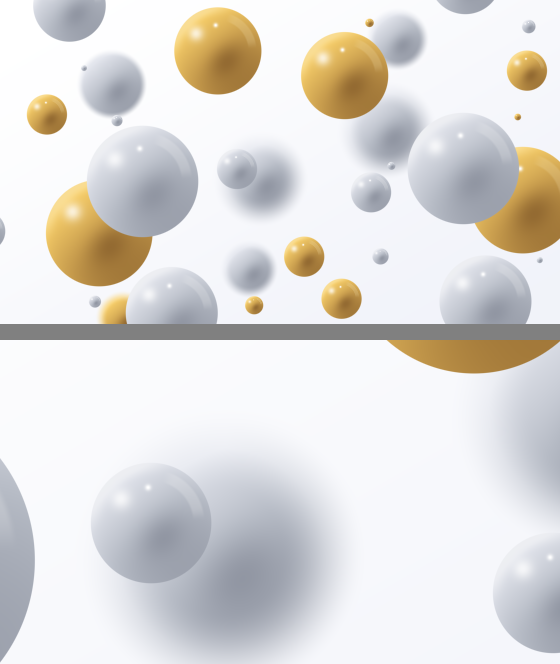
Top: the whole. Bottom: its middle third, enlarged.
This background is drawn by a Shadertoy shader. Its source:

```glsl
// Glossy silver and gold balls in two loose clusters, over blurred balls on a pale backdrop.

const int   CLUSTER_BALLS = 9;
const int   FAR_BALLS = 7;
const int   BEADS = 14;
const float GOLDEN_ANGLE = 2.4;
const vec2  SCATTER_STEP = vec2(0.7549, 0.5698);  // low-discrepancy step
const float SPIRAL_SPACING = 0.208;
const float BIG_RADIUS = 0.172;
const float BIG_SHRINK = 0.0075;
const float SMALL_RADIUS = 0.062;
const vec2  LEFT_CENTER = vec2(0.44, 0.44);
const vec2  RIGHT_CENTER = vec2(1.43, 0.48);
const vec2  LIGHT_DIR = vec2(-0.64, 0.77);

const vec3 BACK_LIGHT = vec3(1.0);
const vec3 BACK_SHADE = vec3(0.945, 0.952, 0.978);
const vec3 SILVER_DARK = vec3(0.55, 0.57, 0.62);
const vec3 SILVER_MID = vec3(0.71, 0.73, 0.77);
const vec3 SILVER_LIGHT = vec3(0.89, 0.90, 0.93);
const vec3 GOLD_DARK = vec3(0.55, 0.39, 0.18);
const vec3 GOLD_MID = vec3(0.78, 0.61, 0.30);
const vec3 GOLD_LIGHT = vec3(0.98, 0.82, 0.42);
const vec3 GOLD_PALE = vec3(0.97, 0.91, 0.73);

vec3 ramp(vec3 dark, vec3 mid, vec3 light, float t) {
    return t < 0.5 ? mix(dark, mid, 2.0 * t) : mix(mid, light, 2.0 * t - 1.0);
}

float glow(vec2 offset, float tightness) {
    return exp(-tightness * dot(offset, offset));
}

// Colour at p on a ball of radius 1; gloss scales the reflections.
vec3 shadeBall(vec2 p, bool gold, float gloss) {
    p /= max(1.0, length(p));
    float rim = length(p);
    float lit = dot(p, LIGHT_DIR);

    // Broad light, with a dark reflection below the middle stretched along a diagonal
    vec2 q = p - vec2(0.17, -0.2);
    vec2 stretched = vec2((q.x + q.y) * 0.6, (q.y - q.x) * 0.85);
    float spot = glow(stretched, 6.0);
    float tone = 0.56 + 0.46 * lit - 0.36 * spot + 0.1 * pow(rim, 6.0);
    tone = clamp(tone, 0.0, 1.0);
    vec3 col = gold ? ramp(GOLD_DARK, GOLD_MID, GOLD_LIGHT, tone)
                    : ramp(SILVER_DARK, SILVER_MID, SILVER_LIGHT, tone);

    // Pale crescent near the lit rim and a faint window streak
    vec3 pale = gold ? GOLD_PALE : vec3(0.97);
    float crescent = smoothstep(0.72, 0.95, rim) * smoothstep(0.45, 0.95, lit);
    float streak = smoothstep(0.68, 0.73, rim) * (1.0 - smoothstep(0.86, 0.91, rim))
                 * smoothstep(0.8, 0.95, dot(p / max(rim, 0.01), vec2(0.77, 0.64)));
    col = mix(col, pale, gloss * (0.5 * crescent + 0.2 * streak));

    // Soft lamp and pinpoint highlights
    float lamp = 0.75 * glow(p - vec2(-0.5, 0.4), 38.0);
    float pinpoint = glow(p - vec2(-0.05, 0.59), 420.0);
    return mix(col, vec3(1.0), gloss * max(lamp, pinpoint));
}

void addBall(inout vec3 col, vec2 pos, vec2 center, float radius, float blur, bool gold) {
    float edge = max(blur, 0.75 / iResolution.y);
    vec2 offset = pos - center;
    float cover = 1.0 - smoothstep(radius - edge, radius + edge, length(offset));
    if (cover <= 0.0) return;
    float gloss = 1.0 - smoothstep(0.0, 0.15, blur / radius);
    col = mix(col, shadeBall(offset / radius, gold, gloss), cover);
}

void mainImage(out vec4 fragColor, in vec2 fragCoord) {
    vec2 pos = fragCoord / iResolution.y;
    vec2 canvas = vec2(iResolution.x / iResolution.y, 1.0);

    // Backdrop
    float fall = 0.5 + 0.5 * (pos.x / canvas.x - pos.y);
    vec3 col = mix(BACK_LIGHT, BACK_SHADE, smoothstep(0.0, 1.0, fall));

    // Out-of-focus balls
    for (int i = 0; i < FAR_BALLS; i++) {
        float n = float(i);
        vec2 center = fract(vec2(0.69, 0.6) + n * SCATTER_STEP) * canvas;
        float radius = mix(0.055, 0.12, fract(0.9 + 0.38 * n));
        float blur = radius * mix(0.12, 0.45, fract(0.8 + 0.62 * n));
        addBall(col, pos, center, radius, blur, i == FAR_BALLS - 1);
    }

    // Tiny beads
    for (int i = 0; i < BEADS; i++) {
        float n = float(i);
        vec2 center = fract(vec2(0.15, 0.79) + n * SCATTER_STEP) * canvas;
        float radius = mix(0.007, 0.028, pow(fract(0.2 + 0.618 * n), 1.5));
        addBall(col, pos, center, radius, 0.0, i % 3 == 2);
    }

    // Two mirrored spirals, outermost balls first
    for (int k = CLUSTER_BALLS - 1; k >= 0; k--) {
        float n = float(k);
        float radius = k % 4 < 2 ? BIG_RADIUS - BIG_SHRINK * n : SMALL_RADIUS;
        for (int side = 0; side < 2; side++) {
            float angle = side == 0 ? 1.614 + GOLDEN_ANGLE * n : 1.911 - GOLDEN_ANGLE * n;
            vec2 center = side == 0 ? LEFT_CENTER : RIGHT_CENTER;
            center += SPIRAL_SPACING * sqrt(n) * vec2(cos(angle), sin(angle));
            addBall(col, pos, center, radius, 0.0, k % 2 == 1);
        }
    }

    fragColor = vec4(col, 1.0);
}
```
